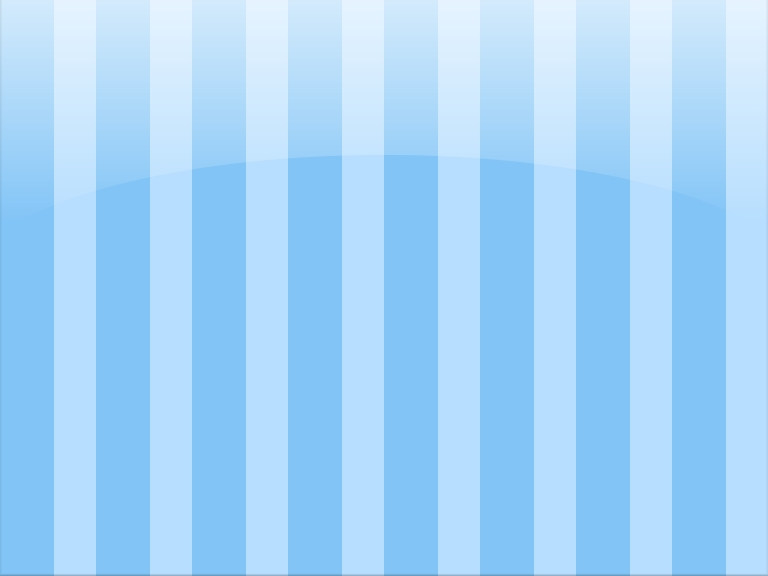
A Shadertoy shader for this pattern:

```glsl
// Blue vertical stripes under a white gloss that ends in a shallow arch.
#define STRIPE_COUNT 8.0
#define PALE_SHARE 0.4375
#define DEEP_BLUE vec3(0.51, 0.77, 0.965)
#define PALE_BLUE vec3(0.718, 0.871, 0.996)
#define GLOSS_STRENGTH 0.65
#define GLOSS_DEPTH 0.385
#define ARCH_CENTER vec2(0.5, 0.507)
#define ARCH_RADII vec2(0.543, 0.224)
#define RIM_WIDTH 0.005
#define RIM_BOTTOM 0.22
#define RIM_SIDE 0.07

// Coverage of a signed distance, positive inside, over one pixel.
float coverage(float dist, float pixel) {
    return clamp(dist / pixel + 0.5, 0.0, 1.0);
}

// 1 on the pale band that closes each repeat, 0 on the deep band.
float paleBand(float x, float pixel) {
    float middle = 1.0 - 0.5 * PALE_SHARE;
    float offset = abs(fract(x * STRIPE_COUNT - middle + 0.5) - 0.5);
    return coverage(0.5 * PALE_SHARE - offset, pixel * STRIPE_COUNT);
}

// White sheen, strongest at the top and cut off below by an ellipse.
float gloss(vec2 uv, float pixel) {
    float across = (uv.x - ARCH_CENTER.x) / ARCH_RADII.x;
    float arch = ARCH_CENTER.y + ARCH_RADII.y * sqrt(max(0.0, 1.0 - across * across));
    float fade = clamp(1.0 - (1.0 - uv.y) / GLOSS_DEPTH, 0.0, 1.0);
    return GLOSS_STRENGTH * fade * coverage(uv.y - arch, pixel);
}

// Thin shade that fades inward from the bottom and the sides.
float rimShade(vec2 uv) {
    float aspect = iResolution.x / iResolution.y;
    float side = min(uv.x, 1.0 - uv.x) * aspect;
    float bottomShade = RIM_BOTTOM * (1.0 - smoothstep(0.0, RIM_WIDTH, uv.y));
    float sideShade = RIM_SIDE * (1.0 - smoothstep(0.0, RIM_WIDTH, side));
    return max(bottomShade, sideShade);
}

void mainImage(out vec4 fragColor, in vec2 fragCoord) {
    vec2 uv = fragCoord / iResolution.xy;
    vec2 pixel = 1.0 / iResolution.xy;

    vec3 color = mix(DEEP_BLUE, PALE_BLUE, paleBand(uv.x, pixel.x));
    color = mix(color, vec3(1.0), gloss(uv, pixel.y));
    color *= 1.0 - rimShade(uv);

    fragColor = vec4(color, 1.0);
}
```
